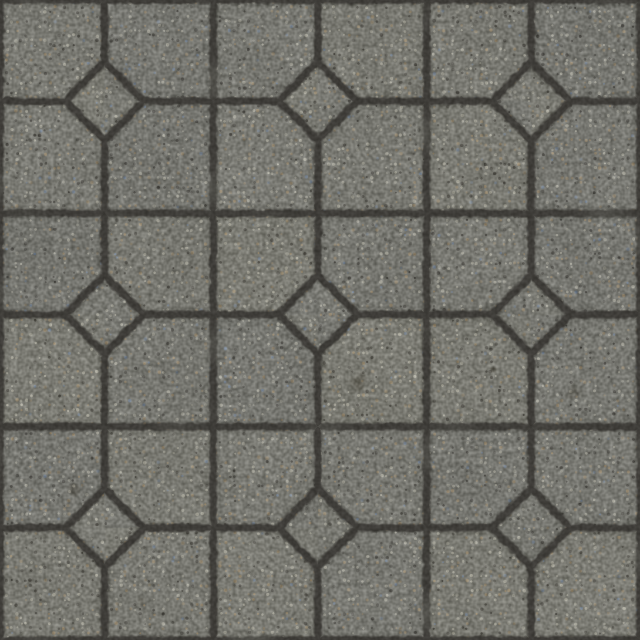
This texture is drawn by a WebGL 2 fragment shader. Its source:

```glsl
#version 300 es
precision highp float;
// Concrete paving: square modules, each cut by a cross of grooves around a small diamond.
// Groove distances give the joints; gradient noise and hashed chips give the
// aggregate grain, and per-slab hashes vary tone and place occasional stains.

#define REPEATS 3.0
#define CENTER vec2(0.490, 0.526)
#define DIAMOND_RADIUS 0.184
#define JOINT_HALF 0.0175
#define BORDER_HALF 0.0175
#define EDGE_SOFTNESS 0.008
#define GRAIN_SCALE 190.0
#define GRAIN_STRENGTH 0.125
#define CHIP_CELLS 135.0
#define STAIN_CHANCE 0.28

uniform vec2 u_resolution;
out vec4 fragColor;

const vec3 STONE = vec3(0.474, 0.474, 0.447);
const vec3 GROOVE = vec3(0.245, 0.238, 0.222);
const vec3 DUST = vec3(0.36, 0.36, 0.335);

// Three random values per integer cell
vec3 hash3(vec2 cell) {
  uvec3 v = uvec3(ivec3(ivec2(cell), 17)) * 1664525u + 1013904223u;
  v.x += v.y * v.z; v.y += v.z * v.x; v.z += v.x * v.y;
  v ^= v >> 16u;
  v.x += v.y * v.z; v.y += v.z * v.x; v.z += v.x * v.y;
  return vec3(v >> 8u) / 16777216.0;
}

float cornerSlope(vec2 cell, vec2 offset) {
  float angle = 6.2832 * hash3(cell).x;
  return dot(vec2(cos(angle), sin(angle)), offset);
}

float gradientNoise(vec2 p) {
  vec2 i = floor(p), f = p - i;
  vec2 w = f * f * f * (f * (f * 6.0 - 15.0) + 10.0);
  vec2 e = vec2(1.0, 0.0);
  float low = mix(cornerSlope(i, f), cornerSlope(i + e.xy, f - e.xy), w.x);
  float high = mix(cornerSlope(i + e.yx, f - e.yx), cornerSlope(i + e.xx, f - e.xx), w.x);
  return mix(low, high, w.y);
}

// Signed distance to the diamond outline, in module units
float diamondDistance(vec2 c) {
  return (abs(c.x) + abs(c.y) - DIAMOND_RADIUS) * 0.7071;
}

// Small pale, tan, dark or bluish stones set in the surface
vec3 chipTint(vec2 uv) {
  vec2 p = uv * CHIP_CELLS, cell = floor(p);
  vec3 place = hash3(cell + 311.0), kind = hash3(cell + 907.0);
  float radius = mix(0.18, 0.42, place.z);
  float cover = 1.0 - smoothstep(radius * 0.5, radius + 0.12,
                                 length(p - cell - mix(vec2(0.3), vec2(0.7), place.xy)));
  vec3 tint = kind.x < 0.14 ? vec3(0.15, 0.145, 0.13)
            : kind.x < 0.24 ? vec3(0.09, 0.045, -0.01)
            : kind.x < 0.34 ? vec3(-0.13, -0.135, -0.13)
            : kind.x < 0.36 ? vec3(-0.01, 0.03, 0.10) : vec3(0.0);
  return tint * cover * mix(0.5, 1.1, kind.y);
}

void main() {
  vec2 uv = gl_FragCoord.xy / u_resolution;
  vec2 p = uv * REPEATS;
  vec2 module = floor(p);

  // Slight wander of the groove edges
  vec2 wander = vec2(gradientNoise(p * 16.0 + 40.0), gradientNoise(p * 16.0 + 90.0));
  vec2 q = p - module;
  vec2 c = q - CENTER + wander * 0.006;

  // Joints: diamond outline, spokes outside it, module border
  float diamond = diamondDistance(c);
  float spokes = max(min(abs(c.x), abs(c.y)), -diamond);
  float joint = min(abs(diamond), spokes) - JOINT_HALF;
  vec2 toBorder = abs(fract(p + wander * 0.004 + 0.5) - 0.5);
  float border = min(toBorder.x, toBorder.y) - BORDER_HALF;
  float groove = min(joint, border) + 0.008 * gradientNoise(p * 38.0);
  float soft = max(EDGE_SOFTNESS, 0.7 * REPEATS / u_resolution.y);
  float stoneMask = smoothstep(-soft, soft, groove);

  // Slab identity: four quarters and the diamond
  vec2 quarter = step(0.0, c);
  vec2 slab = module * 2.0 + quarter + (diamond < 0.0 ? vec2(53.0) : vec2(0.0));
  vec3 slabRandom = hash3(slab + 23.0);

  // Aggregate grain, broad mottling and chips
  float grain = gradientNoise(uv * GRAIN_SCALE) + 0.75 * gradientNoise(uv * GRAIN_SCALE * 0.57 + 70.0);
  float mottle = gradientNoise(p * 3.0 + 8.0) + 0.6 * gradientNoise(p * 9.0);
  vec3 stone = STONE + grain * GRAIN_STRENGTH + mottle * 0.025 + chipTint(uv);
  stone += (slabRandom.x - 0.5) * vec3(0.022, 0.020, 0.012);
  stone -= 0.035 * (1.0 - smoothstep(0.0, 0.028, groove));

  // Irregular stain on some slabs
  vec3 stainRandom = hash3(slab + 151.0);
  vec2 stainAt = mix(vec2(0.14), vec2(0.36), stainRandom.xy) + quarter * 0.5;
  vec2 stainOffset = (q - stainAt) * mix(vec2(1.0, 1.9), vec2(1.9, 1.0), stainRandom.z);
  float stainSize = mix(0.025, 0.075, slabRandom.z);
  float stain = 1.0 - smoothstep(0.3, 1.2, length(stainOffset) / stainSize + 0.6 * gradientNoise(p * 22.0));
  stone -= stain * step(slabRandom.y, STAIN_CHANCE) * vec3(0.085, 0.09, 0.095);

  // Rough groove floor with patches of dust along the borders
  float dust = smoothstep(0.0, 0.5, gradientNoise(p * vec2(3.0, 4.0) + 31.0)) * step(border, joint);
  vec3 floorColor = mix(GROOVE, DUST, 0.6 * dust) + 0.05 * grain;

  fragColor = vec4(clamp(mix(floorColor, stone, stoneMask), 0.0, 1.0), 1.0);
}
```
